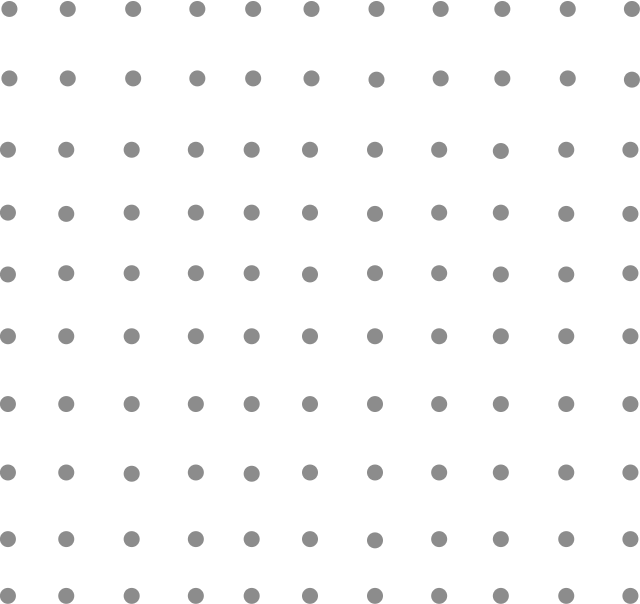
Write a Shadertoy shader that draws this pattern.

```glsl
float hash(vec2 cell) {
    return fract(sin(dot(cell, vec2(127.1, 311.7))) * 43758.5453);
}

// Uneven grid lines, on a sheet 768 wide and 728 high
const float columns[11] = float[](9.5, 79.5, 158.0, 235.0, 302.0, 372.0, 450.0, 527.0, 601.0, 679.5, 756.5);
const float rows[10] = float[](9.8, 78.2, 158.5, 241.0, 322.7, 398.7, 471.7, 547.5, 633.5, 717.2);

void mainImage(out vec4 fragColor, in vec2 fragCoord) {
    vec2 sheet = vec2(768.0, 728.0);
    vec2 point = fragCoord / iResolution.xy * sheet;
    float pixel = sheet.x / iResolution.x;

    float ink = 0.0;
    for (int row = 0; row < 10; row++) {
        // The two top rows sit slightly to the right
        float shift = row > 7 ? 1.8 : 0.0;
        for (int column = 0; column < 11; column++) {
            // A few dots slip a little off their row
            float slip = 1.5 * step(0.86, hash(vec2(column, row)));
            vec2 center = vec2(columns[column] + shift, rows[row] - slip);
            float edge = length(point - center) - 9.6;
            ink = max(ink, clamp(0.5 - edge / pixel, 0.0, 1.0));
        }
    }

    fragColor = vec4(mix(vec3(1.0), vec3(0.55), ink), 1.0);
}
```
